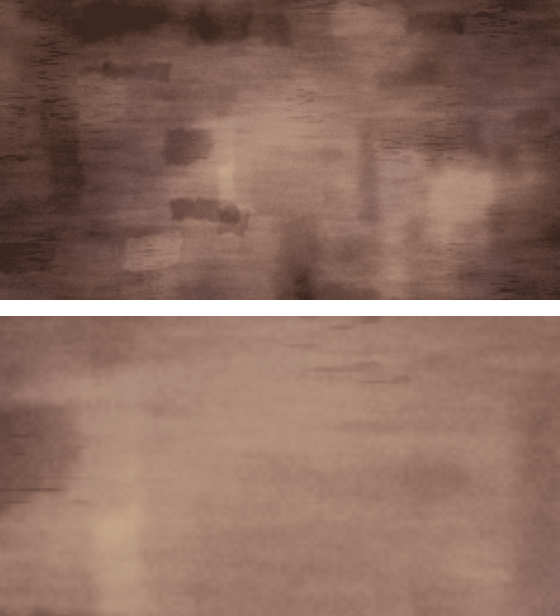
Top, the full canvas; bottom, a detail of the centre.
Reproduce this texture procedurally as a WebGL 1 fragment shader.

```glsl
precision highp float;
// Weathered brown painted canvas: layered brush patches, dry streaks and a dark border.
uniform vec2 u_resolution;

const vec3 UMBER = vec3(0.24, 0.155, 0.12);
const vec3 BARK  = vec3(0.35, 0.24, 0.195);
const vec3 COCOA = vec3(0.42, 0.30, 0.26);
const vec3 CLAY  = vec3(0.51, 0.38, 0.33);
const vec3 ROSE  = vec3(0.60, 0.46, 0.40);
const vec3 SAND  = vec3(0.67, 0.54, 0.47);
const vec3 CREAM = vec3(0.76, 0.64, 0.53);
const vec3 MAUVE = vec3(-0.012, -0.008, 0.012);

const vec2 GLOW_CENTER = vec2(0.57, 0.42);
const vec2 GLOW_SCALE = vec2(1.65, 1.1);
const float GLOW_TONE = 0.86;
const float BORDER_TONE = 0.19;
const int PATCH_COUNT = 44;
const float PATCH_STRENGTH = 0.24;
const float CLOUD_STRENGTH = 0.75;
const float STREAK_STRENGTH = 0.14;
const float GRAIN_STRENGTH = 0.13;
const float GRAIN_SCALE = 190.0;

float hash(vec2 p) {
  vec3 q = fract(vec3(p.xyx) * 0.1031);
  q += dot(q, q.yzx + 33.33);
  return fract((q.x + q.y) * q.z);
}

float noise(vec2 p) {
  vec2 i = floor(p), f = fract(p);
  f = f * f * (3.0 - 2.0 * f);
  return mix(mix(hash(i), hash(i + vec2(1.0, 0.0)), f.x),
             mix(hash(i + vec2(0.0, 1.0)), hash(i + 1.0), f.x), f.y);
}

float fbm(vec2 p) {
  float sum = 0.0, amp = 0.5;
  for (int i = 0; i < 5; i++) {
    sum += amp * noise(p);
    p = mat2(1.6, 1.2, -1.2, 1.6) * p + 17.3;
    amp *= 0.5;
  }
  return sum;
}

// Soft-edged box, 1 inside and 0 outside.
float boxMask(vec2 p, vec2 center, vec2 halfSize, float soft) {
  vec2 d = abs(p - center) - halfSize;
  vec2 m = 1.0 - smoothstep(vec2(-soft), vec2(soft), d);
  return m.x * m.y;
}

// Scattered strokes: squarish light ones, flat streaky dark ones.
float brushPatches(vec2 p, float aspect, float dryBrush) {
  float sum = 0.0;
  for (int i = 0; i < PATCH_COUNT; i++) {
    float id = float(i) * 3.7 + 5.0;
    vec2 center = vec2(hash(vec2(id, 1.3)) * aspect, hash(vec2(id, 8.1)));
    vec2 size = vec2(hash(vec2(id, 15.7)), hash(vec2(id, 23.9)));
    float dark = step(0.5, hash(vec2(id, 31.2)));
    vec2 halfSize = mix(vec2(0.04) + size * vec2(0.15, 0.12),
                        vec2(0.05, 0.014) + size * vec2(0.14, 0.055), dark);
    halfSize = mix(halfSize, halfSize.yx, step(0.75, hash(vec2(id, 47.3))));
    float soft = mix(0.007, 0.05, hash(vec2(id, 59.4)));
    soft = min(soft, min(halfSize.x, halfSize.y));
    float paint = mix(0.8, 0.45 + 0.9 * dryBrush, dark);
    float weight = mix(0.5, 1.3, hash(vec2(id, 71.8)));
    sum += boxMask(p, center, halfSize, soft) * paint * weight * (1.0 - 2.0 * dark);
  }
  return sum * PATCH_STRENGTH;
}

vec3 paintColor(float tone) {
  float t = tone * 5.0;
  vec3 c = mix(UMBER, BARK, clamp(t, 0.0, 1.0));
  c = mix(c, COCOA, clamp(t - 1.0, 0.0, 1.0));
  c = mix(c, CLAY, clamp(t - 2.0, 0.0, 1.0));
  c = mix(c, ROSE, clamp(t - 3.0, 0.0, 1.0));
  c = mix(c, SAND, clamp(t - 4.0, 0.0, 1.0));
  return mix(c, CREAM, clamp((t - 5.0) * 0.5, 0.0, 1.0));
}

void main() {
  vec2 uv = gl_FragCoord.xy / u_resolution;
  float aspect = u_resolution.x / u_resolution.y;
  vec2 p = vec2(uv.x * aspect, uv.y);

  // Ragged edges from coarse and fine displacement
  vec2 warp = vec2(fbm(p * 5.0 + 3.1), fbm(p * 5.0 + 41.7)) - 0.48;
  vec2 fray = vec2(noise(p * 45.0 + 7.0), noise(p * 45.0 + 63.0)) - 0.5;
  vec2 q = p + warp * 0.09 + fray * 0.014;

  // Glow fading to the border
  float reach = length((uv - GLOW_CENTER + warp * 0.12) * GLOW_SCALE);
  float tone = mix(GLOW_TONE, BORDER_TONE, smoothstep(0.1, 0.9, reach));

  // Cloudy washes and brush patches
  float dryBrush = fbm(p * vec2(9.0, 55.0) + 11.0);
  tone += (fbm(q * vec2(3.2, 4.2) + 20.0) - 0.48) * CLOUD_STRENGTH;
  tone += brushPatches(q, aspect, dryBrush) * mix(1.0, 0.7, smoothstep(0.3, 0.9, reach));

  // Broad pale block and the smoky stain at the upper left
  tone = mix(tone, 0.9, 0.6 * boxMask(q, vec2(0.93, 0.48), vec2(0.15, 0.17), 0.012));
  tone -= 0.28 * boxMask(q, vec2(0.48, 0.93), vec2(0.22, 0.05), 0.05);

  // Dry streaks, broken scratches and fine grain
  tone += (dryBrush - 0.48) * STREAK_STRENGTH * 2.0;
  float scratch = noise(p * vec2(28.0, 150.0) + 90.0) * noise(p * 6.0 + 33.0);
  tone -= smoothstep(0.48, 0.75, scratch) * STREAK_STRENGTH;
  float grain = noise(p * GRAIN_SCALE) * 0.6 + noise(p * GRAIN_SCALE * 0.5 + 50.0) * 0.4;
  tone += (grain - 0.5) * GRAIN_STRENGTH;

  vec3 color = paintColor(tone);
  color += MAUVE * smoothstep(0.45, 0.7, fbm(p * 3.0 + 70.0));
  gl_FragColor = vec4(color, 1.0);
}
```
